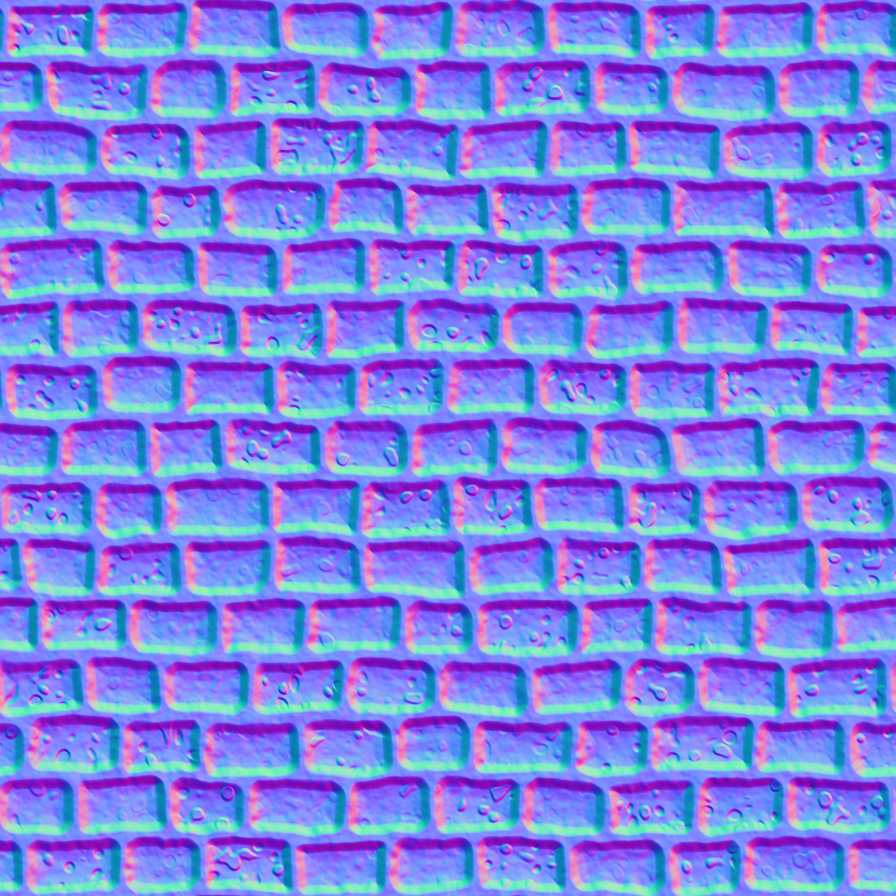
Give the GLSL for this texture map, as a Shadertoy shader.

```glsl
// Tiling normal map of a worn brick wall: 15 courses of 10 pillowed bricks.

const float TAU = 6.2831853;
const float COURSES = 15.0;
const float BRICKS = 10.0;

float hash(vec2 p) {
    vec3 q = fract(p.xyx * 0.1031);
    q += dot(q, q.yzx + 33.33);
    return fract((q.x + q.y) * q.z);
}

// Smooth cellular noise: one signed round bump per cell, wrapping after n cells.
float bumps(vec2 p, float n) {
    p *= n;
    vec2 base = floor(p);
    float sum = 0.0;
    for (int y = -1; y <= 1; y++)
    for (int x = -1; x <= 1; x++) {
        vec2 cell = base + vec2(x, y);
        vec2 id = mod(cell, n) + n;
        vec2 center = cell + vec2(hash(id), hash(id + 57.3));
        vec2 d = p - center;
        float k = max(0.0, 1.0 - dot(d, d));
        sum += (2.0 * hash(id + 113.7) - 1.0) * k * k * k;
    }
    return sum;
}

// Position of the vertical joint left of a brick; v runs up the course.
float joint(float i, float course, float v) {
    vec2 id = vec2(mod(i, BRICKS), course);
    float shift = 0.22 * (hash(id + 3.1) - 0.5);
    float lean = 0.10 * (hash(id + 41.7) - 0.5);
    return i + shift + lean * (v - 0.5);
}

float roundedBox(vec2 p, vec2 halfSize, float radius) {
    vec2 q = abs(p) - halfSize + radius;
    return length(max(q, 0.0)) + min(max(q.x, q.y), 0.0) - radius;
}

// Surface height, measured in course heights.
float height(vec2 p) {
    float lumps = bumps(p, 44.0);
    float grain = bumps(p, 104.0);

    // Wavy courses with a drifting half-brick bond
    float y = p.y * COURSES + 0.035 * sin(TAU * (3.0 * p.x + 2.0 * p.y))
            + 0.025 * sin(TAU * (7.0 * p.x - 4.0 * p.y)) + 0.03 * lumps;
    float course = mod(COURSES - 1.0 - floor(y), COURSES);
    float v = fract(y);
    float bond = 0.5 * course + 0.08 - 0.72 * smoothstep(7.0, 10.5, course);
    float x = p.x * BRICKS - bond + 0.014 * lumps + 0.008 * grain;

    // Brick between its two uneven joints
    float i = floor(x);
    if (x < joint(i, course, v)) i -= 1.0;
    else if (x > joint(i + 1.0, course, v)) i += 1.0;
    float left = joint(i, course, v);
    float right = joint(i + 1.0, course, v);
    vec2 id = vec2(mod(i, BRICKS), course);
    float low = 0.04 + 0.05 * hash(id + 7.9);
    float high = 0.96 - 0.05 * hash(id + 19.3);
    vec2 local = vec2((x - 0.5 * (left + right)) * COURSES / BRICKS, v - 0.5 * (low + high));
    vec2 halfSize = vec2(0.5 * (right - left) * COURSES / BRICKS - 0.045, 0.5 * (high - low));
    float radius = 0.12 + 0.16 * hash(id + 29.5);
    float depth = -roundedBox(local, halfSize, radius) + 0.012 * grain;

    // Steep bevel, soft pillow and a slight tilt of each face
    float face = smoothstep(-0.02, 0.16, depth);
    vec2 tilt = vec2(hash(id + 61.1), hash(id + 73.3)) - 0.5;
    float h = 0.20 * face + 0.07 * smoothstep(0.0, 0.36, depth);
    h += face * 0.12 * dot(tilt, local);

    // Grain everywhere, chips and pits on the rougher bricks
    float rough = smoothstep(0.35, 0.95, hash(id + 87.7));
    float chips = bumps(p + 0.37, 76.0);
    h += 0.016 * lumps + 0.010 * grain + 0.004 * bumps(p + 0.19, 210.0);
    h += face * (0.012 + 0.05 * rough) * (smoothstep(0.45, 0.9, chips) - smoothstep(0.35, 0.8, -chips));
    return h;
}

void mainImage(out vec4 fragColor, in vec2 fragCoord) {
    vec2 p = fragCoord / iResolution.xy;
    vec2 e = vec2(0.0012, 0.0);

    vec2 slope = vec2(height(p + e.xy) - height(p - e.xy),
                      height(p + e.yx) - height(p - e.yx)) / (2.0 * e.x * COURSES);
    // Falling edges are steeper than rising ones
    slope *= mix(vec2(1.0), vec2(1.3), step(slope, vec2(0.0)));
    vec3 normal = normalize(vec3(slope + vec2(0.0, 0.08), 1.0));
    fragColor = vec4(0.5 + 0.5 * normal, 1.0);
}
```
